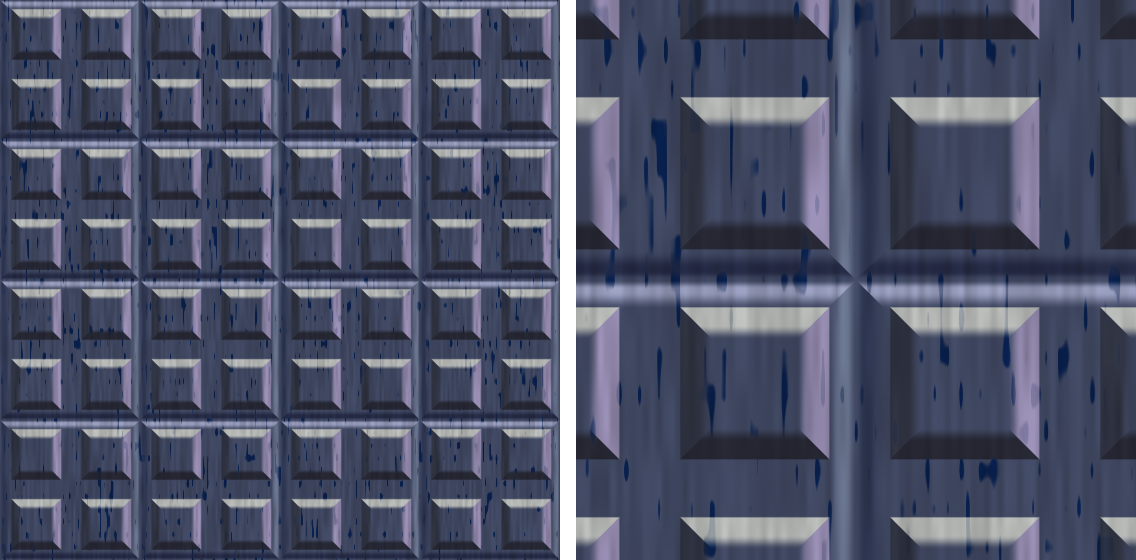
Left, the full canvas; right, a detail of the centre.
Reproduce this pattern procedurally as a Shadertoy shader.

```glsl
const float TILES = 4.0;              // panels across and down
const float STUDS = 2.0;              // studs per panel side
const vec2  STUD_CENTER = vec2(0.518, 0.508);
const vec2  STUD_HALF = vec2(0.355, 0.362);
const float STUD_BEVEL = 0.142;       // in stud cells
const float RIM_BEVEL = 0.070;        // in panels

const vec2  GRAIN_CELLS = vec2(256.0, 24.0);
const vec2  FLECK_CELLS = vec2(256.0, 44.0);
const vec2  CLUSTER_CELLS = vec2(32.0, 20.0);
const float GRAIN_DEPTH = 0.22;
const float FLECK_LEVEL = 0.86;

const vec3 BASE = vec3(0.245, 0.275, 0.375);
const vec3 FLECK = vec3(0.03, 0.12, 0.29);
const vec3 STUD_TOP = vec3(0.70, 0.71, 0.70);
const vec3 STUD_RIGHT = vec3(0.57, 0.53, 0.67);
const vec3 STUD_BOTTOM = vec3(0.145, 0.15, 0.195);
const vec3 STUD_LEFT = vec3(0.18, 0.195, 0.25);
const vec3 RIM_TOP = vec3(0.57, 0.59, 0.71);
const vec3 RIM_RIGHT = vec3(0.40, 0.44, 0.54);
const vec3 RIM_BOTTOM = vec3(0.14, 0.16, 0.26);
const vec3 RIM_LEFT = vec3(0.175, 0.205, 0.31);

float hash(vec2 cell, float seed) {
    vec3 p = fract(vec3(cell.xyx + seed) * vec3(0.1031, 0.1030, 0.0973));
    p += dot(p, p.yzx + 33.33);
    return fract((p.x + p.y) * p.z);
}

// Value noise that wraps over the unit square
float wrapNoise(vec2 uv, vec2 cells, float seed) {
    vec2 p = uv * cells;
    vec2 a = mod(floor(p), cells);
    vec2 b = mod(a + 1.0, cells);
    vec2 f = fract(p);
    f = f * f * (3.0 - 2.0 * f);
    return mix(mix(hash(a, seed), hash(vec2(b.x, a.y), seed), f.x),
               mix(hash(vec2(a.x, b.y), seed), hash(b, seed), f.x), f.y);
}

// Colour of the nearest sloped side, mitred at the corners
vec3 sideColour(vec2 p, vec2 inset, float aa, vec3 top, vec3 right, vec3 bottom, vec3 left) {
    vec3 horizontal = p.x < 0.0 ? left : right;
    vec3 vertical = p.y < 0.0 ? bottom : top;
    return mix(horizontal, vertical, smoothstep(-aa, aa, inset.x - inset.y));
}

void mainImage(out vec4 fragColor, in vec2 fragCoord) {
    vec2 uv = fragCoord / iResolution.xy;
    float pixel = 1.0 / min(iResolution.x, iResolution.y);

    // Vertical grain and clustered flecks
    float grain = wrapNoise(uv, GRAIN_CELLS, 3.0);
    float cluster = wrapNoise(uv, CLUSTER_CELLS, 17.0) - 0.5;
    float streak = wrapNoise(uv, FLECK_CELLS, 41.0) + 0.12 * cluster;
    float fleck = smoothstep(FLECK_LEVEL - 0.06, FLECK_LEVEL + 0.06, streak);
    vec3 colour = mix(BASE, FLECK, fleck);

    // Rounded rim around each panel
    vec2 panel = fract(uv * TILES) - 0.5;
    vec2 rimInset = 0.5 - abs(panel);
    float rimDepth = min(rimInset.x, rimInset.y) / RIM_BEVEL;
    float rim = smoothstep(0.0, 0.3, rimDepth) * (1.0 - smoothstep(0.4, 1.0, rimDepth));
    vec3 rimColour = sideColour(panel, rimInset, pixel * TILES,
                                RIM_TOP, RIM_RIGHT, RIM_BOTTOM, RIM_LEFT);
    colour = mix(colour, rimColour, rim * (1.0 - 0.35 * fleck));

    // Bevelled studs: crisp outer edge, soft inner edge
    float cells = TILES * STUDS;
    vec2 stud = fract(uv * cells) - STUD_CENTER;
    vec2 studInset = STUD_HALF - abs(stud);
    float studDepth = min(studInset.x, studInset.y);
    float aa = pixel * cells;
    float slope = smoothstep(-aa, aa, studDepth)
                * (1.0 - smoothstep(0.6, 1.08, studDepth / STUD_BEVEL));
    vec3 studColour = sideColour(stud, studInset, aa,
                                 STUD_TOP, STUD_RIGHT, STUD_BOTTOM, STUD_LEFT);
    colour = mix(colour, studColour, slope * (1.0 - 0.2 * fleck));

    // Grain shades every surface
    colour *= 1.0 + GRAIN_DEPTH * (grain - 0.55);
    fragColor = vec4(colour, 1.0);
}
```
